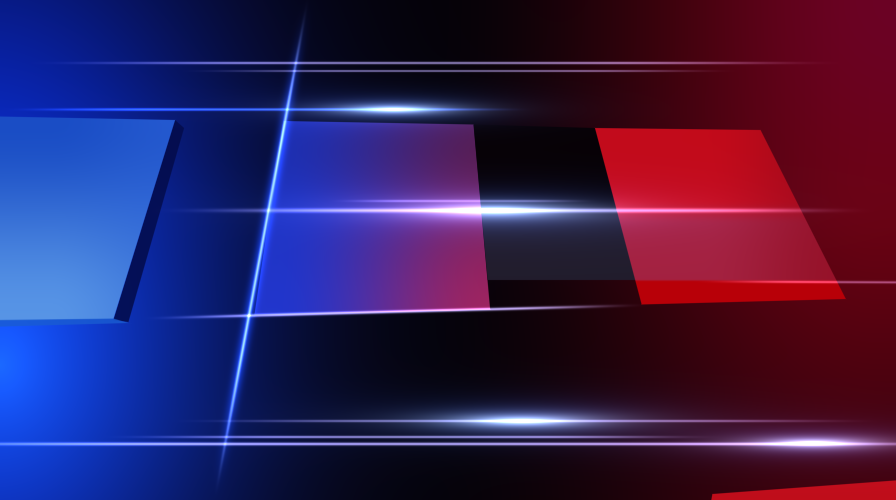
A Shadertoy shader for this background:

```glsl
// Slanted glass panels on a blue-to-red backdrop, crossed by thin light streaks and flares.

// Signed distance to the line a-b, positive on its right-hand side
float edge(vec2 p, vec2 a, vec2 b) {
    vec2 d = normalize(b - a);
    return dot(p - a, vec2(d.y, -d.x));
}

// Smooth mask of a convex quad with clockwise corners
float quad(vec2 p, vec2 a, vec2 b, vec2 c, vec2 d) {
    float inside = min(min(edge(p, a, b), edge(p, b, c)), min(edge(p, c, d), edge(p, d, a)));
    float blur = max(0.0015, 0.7 / iResolution.y);
    return smoothstep(-blur, blur, inside);
}

// Thin line from a to b, fading toward both ends
float streak(vec2 p, vec2 a, vec2 b, float width) {
    vec2 d = b - a;
    float along = dot(p - a, d) / dot(d, d);
    float taper = smoothstep(0.0, 0.3, along) * smoothstep(1.0, 0.7, along);
    float across = edge(p, a, b) / max(width, 0.6 / iResolution.y);
    return taper * exp(-across * across);
}

// Wide, flat lens flare with a white core and a blue halo
vec3 flare(vec2 p, vec2 center, float size) {
    vec2 q = (p - center) / size;
    float core = exp(-length(q * vec2(12.0, 130.0)));
    float halo = exp(-length(q * vec2(7.0, 45.0)));
    return vec3(0.9, 1.0, 1.0) * core * 1.2 + vec3(0.15, 0.3, 0.75) * halo * 0.8;
}

vec3 backdrop(vec2 p) {
    float blue = exp(-pow(length((p - vec2(-0.05, 0.4)) / vec2(0.55, 0.85)), 2.4));
    float glow = exp(-length((p - vec2(0.0, 0.27)) / vec2(0.22, 0.25)));
    float red = smoothstep(0.85, 1.75, p.x) * mix(0.6, 1.0, smoothstep(0.05, 0.65, p.y));
    vec3 color = vec3(0.018, 0.004, 0.022);
    color += vec3(0.01, 0.13, 0.76) * blue + vec3(0.08, 0.28, 0.3) * glow;
    color += vec3(0.4, 0.004, 0.05) * red;
    color.b += 0.07 * smoothstep(1.3, 1.8, p.x) * smoothstep(0.5, 1.0, p.y);
    return color;
}

vec3 addPanels(vec3 color, vec2 p) {
    float rise = smoothstep(0.36, 0.76, p.y);

    // Left panel with its shaded side and lower lip
    vec3 sky = mix(vec3(0.34, 0.58, 0.9), vec3(0.1, 0.3, 0.77), rise);
    sky = mix(sky, vec3(0.17, 0.38, 0.83), 0.5 * smoothstep(0.1, 0.35, p.x));
    float side = quad(p, vec2(0.349, 0.76), vec2(0.367, 0.744), vec2(0.256, 0.356), vec2(0.226, 0.36));
    color = mix(color, vec3(0.01, 0.04, 0.28), side * 0.85);
    color = mix(color, sky, quad(p, vec2(-0.1, 0.769), vec2(0.349, 0.76), vec2(0.226, 0.362), vec2(-0.1, 0.357)));
    float lip = quad(p, vec2(-0.1, 0.359), vec2(0.226, 0.363), vec2(0.256, 0.354), vec2(-0.1, 0.344));
    color = mix(color, vec3(0.1, 0.36, 0.82), lip * 0.8);

    // Middle panel, blue turning to magenta
    vec3 warm = mix(vec3(0.62, 0.14, 0.38), vec3(0.38, 0.13, 0.38), rise);
    vec3 violet = mix(vec3(0.13, 0.21, 0.8), warm, smoothstep(0.55, 0.98, p.x));
    violet *= mix(1.0, 0.85, rise);
    color = mix(color, violet, quad(p, vec2(0.565, 0.758), vec2(0.944, 0.751), vec2(0.977, 0.381), vec2(0.507, 0.37)));

    // Dark gap, hazy below the central streak
    vec3 smoke = mix(vec3(0.13, 0.11, 0.17), vec3(0.025, 0.002, 0.015), smoothstep(0.56, 0.6, p.y));
    color = mix(color, smoke, quad(p, vec2(0.944, 0.751), vec2(1.186, 0.744), vec2(1.274, 0.44), vec2(0.972, 0.44)));

    // Right panel with its saturated lower strip
    vec3 ruby = mix(vec3(0.64, 0.13, 0.25), vec3(0.76, 0.04, 0.1), smoothstep(0.55, 0.6, p.y));
    ruby = mix(ruby, vec3(0.55, 0.03, 0.1), 0.6 * smoothstep(1.4, 1.68, p.x));
    ruby = mix(vec3(0.72, 0.0, 0.03), ruby, smoothstep(0.436, 0.442, p.y));
    color = mix(color, ruby, quad(p, vec2(1.186, 0.744), vec2(1.516, 0.74), vec2(1.686, 0.402), vec2(1.279, 0.391)));

    // Panel rising from the lower right corner
    float corner = quad(p, vec2(1.42, 0.012), vec2(1.85, 0.044), vec2(1.85, -0.1), vec2(1.4, -0.1));
    return mix(color, vec3(0.75, 0.05, 0.1), corner);
}

vec3 addLights(vec3 color, vec2 p) {
    vec3 pale = vec3(0.65, 0.6, 0.85);

    // Upper pair
    color += pale * 0.8 * streak(p, vec2(0.05, 0.874), vec2(1.69, 0.874), 0.0025);
    color += pale * 0.7 * streak(p, vec2(0.35, 0.858), vec2(1.48, 0.858), 0.002);
    color += vec3(0.2, 0.35, 0.9) * streak(p, vec2(0.0, 0.781), vec2(1.07, 0.781), 0.0025);

    // Central band
    color += pale * 0.8 * streak(p, vec2(0.3, 0.579), vec2(1.75, 0.579), 0.004);
    color += pale * 0.4 * streak(p, vec2(0.65, 0.598), vec2(1.2, 0.598), 0.0025);
    color += pale * 0.5 * streak(p, vec2(1.38, 0.437), vec2(2.1, 0.434), 0.0025);
    color += pale * 1.1 * streak(p, vec2(0.28, 0.363), vec2(1.3, 0.39), 0.003);

    // Lower group
    color += pale * 0.6 * streak(p, vec2(0.33, 0.158), vec2(1.77, 0.158), 0.0025);
    color += pale * 0.8 * streak(p, vec2(0.2, 0.126), vec2(1.45, 0.126), 0.0025);
    color += pale * streak(p, vec2(-0.35, 0.112), vec2(2.1, 0.112), 0.003);

    // Steep blue beam
    vec2 top = vec2(0.615, 1.01), foot = vec2(0.428, 0.0);
    color += vec3(0.55, 0.65, 0.95) * streak(p, foot, top, 0.003);
    color += vec3(0.05, 0.15, 0.5) * streak(p, foot, top, 0.011);

    color += flare(p, vec2(0.785, 0.781), 0.85);
    color += flare(p, vec2(0.985, 0.579), 1.2);
    color += flare(p, vec2(1.04, 0.158), 1.15);
    return color + flare(p, vec2(1.62, 0.114), 0.9);
}

void mainImage(out vec4 fragColor, in vec2 fragCoord) {
    vec2 p = fragCoord / iResolution.xy * vec2(1.786, 1.0);
    vec3 color = addLights(addPanels(backdrop(p), p), p);
    fragColor = vec4(clamp(color, 0.0, 1.0), 1.0);
}
```
